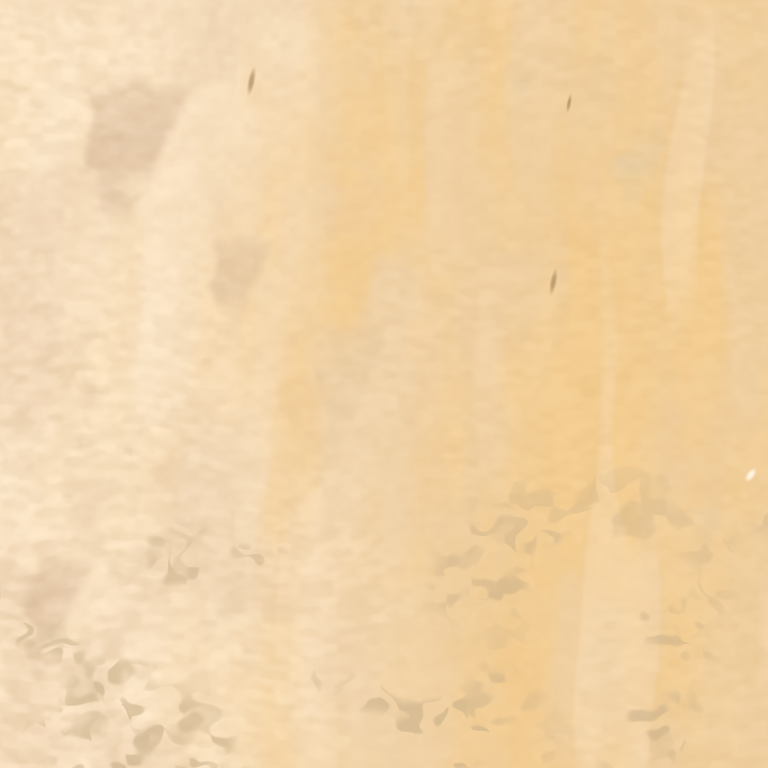
Reproduce this texture procedurally as a WebGL 1 fragment shader.

```glsl
precision highp float;
// Pale wood veneer: cream to honey, with upright streaks, fine ripples, smudges and flecks.
uniform vec2 u_resolution;

float hash(vec2 c) {
  return fract(sin(dot(c, vec2(127.1, 311.7))) * 43758.5);
}

vec2 jitter(vec2 c) {
  return 0.15 + 0.7 * vec2(hash(c + 17.3), hash(c + 51.9));
}

// Cellular noise with softly blended cell values, 0 to 1
float cells(vec2 p) {
  vec2 home = floor(p);
  float total = 0.0, weights = 0.0;
  for (int j = -1; j <= 1; j++) {
    for (int i = -1; i <= 1; i++) {
      vec2 c = home + vec2(float(i), float(j));
      vec2 d = c + jitter(c) - p;
      float w = exp(-5.0 * dot(d, d));
      total += w * hash(c);
      weights += w;
    }
  }
  return total / weights;
}

// Sparse slanted flecks, one at most in each cell
float flecks(vec2 p, float share) {
  vec2 home = floor(p);
  float mark = 0.0;
  for (int j = -1; j <= 1; j++) {
    for (int i = -1; i <= 1; i++) {
      vec2 c = home + vec2(float(i), float(j));
      vec2 d = p - c - jitter(c);
      d.x -= 0.5 * d.y;
      float size = 0.25 + 0.25 * hash(c + 7.7);
      float spot = 1.0 - smoothstep(0.2, 1.0, length(d * vec2(1.3, 0.9)) / size);
      mark = max(mark, spot * step(hash(c + 3.1), share));
    }
  }
  return mark;
}

// Wedge with a broad top that tapers downward; size is half width and height
float wedge(vec2 d, vec2 size) {
  float h = d.y / size.y;
  float halfWidth = size.x * (0.12 + 0.88 * clamp(h, 0.0, 1.0));
  float side = 1.0 - smoothstep(-0.012, 0.008, abs(d.x) - halfWidth);
  return side * smoothstep(-0.1, 0.75, h) * (1.0 - smoothstep(0.85, 1.1, h));
}

void main() {
  vec2 uv = gl_FragCoord.xy / u_resolution;
  float x = uv.x, y = uv.y;

  // Grain coordinates sway and lean slightly
  vec2 grain = uv;
  grain.x += 0.01 * sin(5.0 * y + 4.0 * x) + 0.004 * sin(17.0 * y + 9.0 * x) - 0.05 * y * y;
  float ragged = cells(uv * 36.0 + 9.0);
  float broad = cells(grain * vec2(5.0, 2.0) + 3.0);
  float streak = cells(grain * vec2(17.0, 4.0) + 0.12 * ragged + 20.0);
  float fine = cells(grain * vec2(46.0, 9.0) + 40.0);
  float mottle = cells(uv * vec2(12.0, 10.0) + 0.5 * ragged + 60.0);

  // Cream on the left, wheat on the right, with a soft seam
  float seam = smoothstep(0.40, 0.445, x + 0.15 * (1.0 - y) * (broad - 0.3));
  float tone = smoothstep(0.05, 0.72, x + 0.18 * (broad - 0.5) + 0.12 * (streak - 0.5));
  tone = clamp(tone * 0.78 + 0.24 * seam, 0.0, 1.0);
  vec3 color = mix(vec3(0.976, 0.89, 0.77), vec3(0.938, 0.81, 0.622), tone);

  // Honey streaks and beige clouds
  float honey = smoothstep(0.42, 0.8, 0.5 * streak + 0.22 * broad + 0.2 * fine + 0.08 * ragged + 0.12 * x);
  color = mix(color, vec3(0.953, 0.798, 0.555), honey * (0.12 + 0.7 * tone));
  float cloud = smoothstep(0.42, 0.8, mottle) * (1.0 - 0.75 * tone);
  color = mix(color, vec3(0.925, 0.815, 0.685), 0.55 * cloud);
  float paleStreak = smoothstep(0.68, 0.9, cells(grain * vec2(20.0, 3.0) + 90.0));
  color = mix(color, vec3(0.97, 0.87, 0.73), 0.4 * paleStreak);

  // Scattered smudges, darker on the cream side
  for (int i = 0; i < 8; i++) {
    float k = float(i);
    vec2 at = vec2(fract(0.14 + 0.382 * k), fract(0.66 + 0.29 * k));
    vec2 size = mix(vec2(0.05, 0.18), vec2(0.02, 0.09), hash(vec2(k, 4.0)));
    size = i == 0 ? vec2(0.07, 0.23) : size;
    vec2 d = uv - at + vec2(0.03, 0.04) * (ragged - 0.5);
    d.x -= 0.18 * d.y;
    vec3 smudge = mix(vec3(0.86, 0.745, 0.62), vec3(0.905, 0.80, 0.63), smoothstep(0.2, 0.6, x));
    color = mix(color, smudge, wedge(d, size) * (0.25 + 0.6 * ragged));
  }

  // Short cross ripples gathered in patches, over a fine pebbled grain
  float ripple = cells(vec2(x * 50.0, y * 100.0 + 0.8 * sin(17.0 * x + 5.0 * y)) + 7.0) - 0.5;
  float pebble = cells(uv * vec2(85.0, 95.0) + 13.0) - 0.5;
  float patches = smoothstep(0.3, 0.75, cells(uv * vec2(4.0, 6.0) + 33.0));
  float relief = ripple * (0.35 + 0.7 * patches) + 0.5 * pebble;
  color += relief * vec3(0.042, 0.052, 0.062) * (1.0 - 0.5 * tone);
  color += (fine - 0.5) * vec3(0.008, 0.014, 0.022);

  // Ragged grey-brown clusters, mostly low down
  float low = 1.0 - smoothstep(0.2, 0.5, y);
  float cluster = smoothstep(0.5, 0.8, cells(uv * vec2(10.0, 13.0) + 71.0)) * low;
  float pits = smoothstep(0.5, 0.85, cells(uv * vec2(50.0, 62.0) + 2.0 * ragged + 27.0));
  color = mix(color, vec3(0.79, 0.69, 0.54), 0.6 * cluster * pits);

  // Rare dark slits and bright chips
  color = mix(color, vec3(0.62, 0.50, 0.34), 0.6 * flecks(uv * vec2(65.0, 24.0) + 5.0, 0.0015));
  color = mix(color, vec3(1.0, 0.97, 0.9), 0.9 * flecks(uv * 27.0 + 80.0, 0.004));

  gl_FragColor = vec4(clamp(color, 0.0, 1.0), 1.0);
}
```
